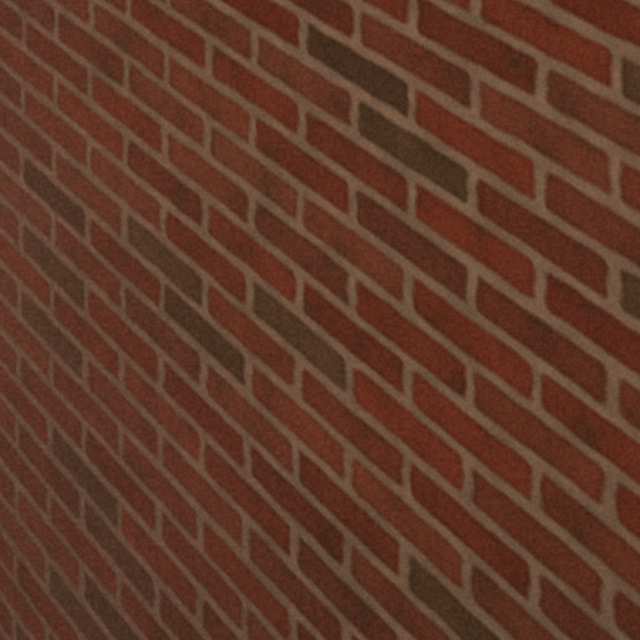
A WebGL 2 fragment shader for this texture:

```glsl
#version 300 es
precision highp float;
// Weathered red brick wall in running bond, receding to the left in steep perspective.
uniform vec2 u_resolution;
out vec4 outColor;

#define VANISH vec2(-1.569, -1.217) // where the courses converge, y measured downward
#define COURSE 0.0331               // slope step between courses
#define FIRST_COURSE 0.5575         // slope through the centre of course zero
#define DEPTH 52.61                 // half bricks per unit of inverse distance
#define DEPTH_SHIFT 20.77           // half-brick offset at the right side
#define LEAN 0.017                  // tilt of the upright joints
#define ASPECT 2.85                 // brick length over course height
#define BED_JOINT 0.26              // mortar thickness in course heights
#define HEAD_JOINT 0.23
#define SOFTNESS 0.0048             // edge blur in canvas units
#define DARK_SHARE 0.20             // share of dark brown bricks
#define GRAIN 0.045

const vec3 MORTAR = vec3(0.435, 0.330, 0.250);
const vec3 RED = vec3(0.370, 0.165, 0.105);
const vec3 RUSSET = vec3(0.350, 0.200, 0.135);
const vec3 BROWN = vec3(0.270, 0.188, 0.122);
const vec3 HAZE = vec3(0.365, 0.240, 0.195);

float hash(vec2 p) {
  vec3 q = fract(vec3(p.xyx) * 0.1031);
  q += dot(q, q.yzx + 33.33);
  return fract((q.x + q.y) * q.z);
}

vec2 gradient(vec2 cell) {
  float angle = 6.2832 * hash(cell);
  return vec2(cos(angle), sin(angle));
}

// Gradient noise, roughly -0.7 to 0.7
float noise(vec2 p) {
  vec2 i = floor(p), f = p - i;
  vec2 w = f * f * f * (f * (f * 6.0 - 15.0) + 10.0);
  vec2 e = vec2(1.0, 0.0);
  float a = dot(gradient(i), f);
  float b = dot(gradient(i + e.xy), f - e.xy);
  float c = dot(gradient(i + e.yx), f - e.yx);
  float d = dot(gradient(i + e.xx), f - e.xx);
  return mix(mix(a, b, w.x), mix(c, d, w.x), w.y);
}

float fbm(vec2 p) {
  float sum = 0.0, amplitude = 0.6;
  for (int i = 0; i < 3; i++) {
    sum += amplitude * noise(p);
    p = p * 2.03 + 17.3;
    amplitude *= 0.5;
  }
  return sum;
}

float roundedBox(vec2 p, vec2 halfSize, float radius) {
  vec2 d = abs(p) - halfSize + radius;
  return length(max(d, 0.0)) + min(max(d.x, d.y), 0.0) - radius;
}

// Wall position: x in half bricks from right to left, y in courses downward
vec2 wallPosition(vec2 p) {
  float distanceX = p.x + LEAN * (p.y - 0.13) - VANISH.x;
  float slope = (p.y - VANISH.y) / (p.x - VANISH.x);
  return vec2(DEPTH / distanceX - DEPTH_SHIFT, (slope - FIRST_COURSE) / COURSE + 0.5);
}

vec3 brickColor(vec2 id, vec2 wall) {
  float tone = hash(id + 61.7);
  vec3 color = mix(RED, RUSSET, hash(id + 23.1) * 0.8);
  color = mix(color, BROWN, step(tone, DARK_SHARE) * 0.9);
  color *= 0.92 + 0.16 * hash(id + 91.4);
  // Burnt and faded patches within each brick
  float patches = fbm(wall * vec2(1.5, 1.1) + id * 7.0);
  color = mix(color, BROWN, 0.5 * smoothstep(0.05, 0.5, patches));
  return color * (1.0 - 0.18 * patches);
}

void main() {
  vec2 uv = gl_FragCoord.xy / u_resolution;
  vec2 p = vec2(uv.x, 1.0 - uv.y);
  vec2 wall = wallPosition(p);

  // Uneven edges and slightly wandering courses
  vec2 warped = wall + 0.05 * vec2(noise(wall * 3.1), noise(wall * 2.7 + 40.0));
  warped.y += 0.05 * noise(wall * 0.6 + 9.0);

  // Running bond: every second course shifts by half a brick
  float row = floor(warped.y);
  float along = 0.5 * (warped.x - 1.0 + mod(row, 2.0));
  vec2 id = vec2(floor(along), row) + 50.0;
  vec2 local = (fract(vec2(along, warped.y)) - 0.5) * vec2(ASPECT, 1.0);
  local += 0.05 * (vec2(hash(id + 5.0), hash(id + 8.0)) - 0.5);
  vec2 halfSize = 0.5 * (vec2(ASPECT, 1.0) - vec2(HEAD_JOINT, BED_JOINT));
  float edge = roundedBox(local, halfSize, 0.11);

  // Constant blur on the canvas, so distant courses merge
  float pitch = COURSE * (p.x - VANISH.x) * 0.8;
  float soft = max(SOFTNESS, 0.8 / u_resolution.y) / pitch;
  float mortarMask = smoothstep(-soft, soft, edge);

  // Mortar, with stains, over bricks
  float stain = fbm(wall * 1.7 + 70.0);
  vec3 mortar = MORTAR * (1.0 + 0.22 * stain);
  vec3 color = mix(brickColor(id, wall), mortar, mortarMask);
  color *= 1.0 - 0.08 * smoothstep(0.12, 0.0, abs(edge + 0.04));

  // Haze toward the far lower left, shade in the lower part
  float haze = smoothstep(0.75, 0.0, p.x + 0.25 * (1.0 - p.y));
  color = mix(color, HAZE, 0.48 * haze);
  color *= 1.03 - 0.10 * p.y * p.y;

  // Fine surface grain and broad colour drift
  float grain = noise(p * 190.0) + 0.7 * noise(p * 95.0 + 31.0);
  color += GRAIN * grain * vec3(1.0, 0.85, 0.75);
  color += 0.02 * noise(p * 5.0) * vec3(1.0, 0.3, 0.5);
  outColor = vec4(clamp(color, 0.0, 1.0), 1.0);
}
```
